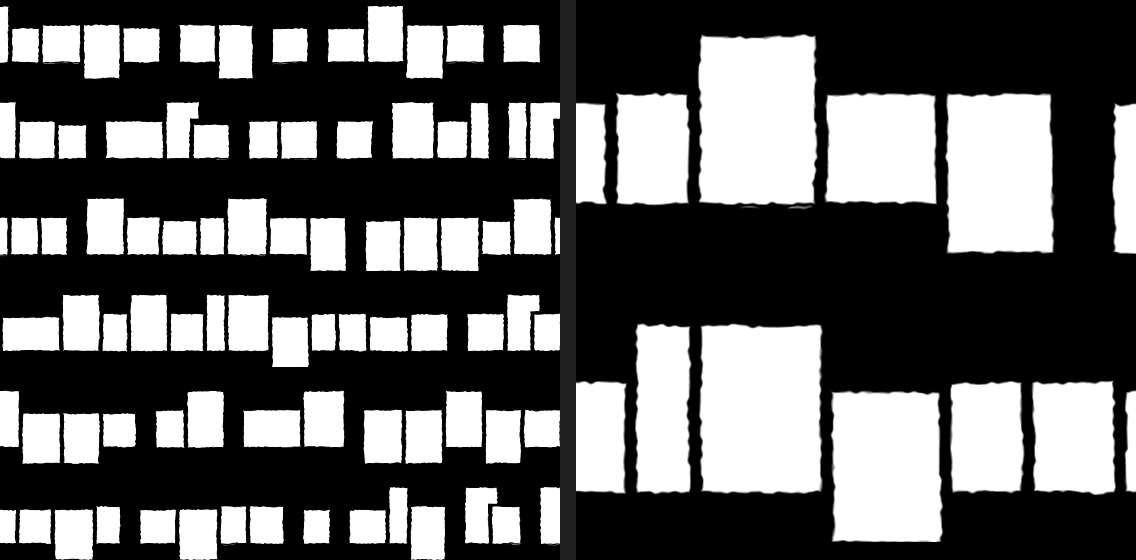
Left, the full canvas; right, a detail of the centre.
Write a WebGL 1 fragment shader that draws this pattern.

```glsl
precision highp float;
uniform vec2 u_resolution;

float hash(vec2 p) {
  vec3 q = fract(p.xyx * 0.1031);
  q += dot(q, q.yzx + 33.33);
  return fract((q.x + q.y) * q.z);
}

float noise(vec2 p) {
  vec2 i = floor(p), f = fract(p);
  f = f * f * (3.0 - 2.0 * f);
  return mix(mix(hash(i), hash(i + vec2(1.0, 0.0)), f.x),
             mix(hash(i + vec2(0.0, 1.0)), hash(i + 1.0), f.x), f.y);
}

// Signed distance to the rectangle between two corners
float rectangle(vec2 p, vec2 low, vec2 high) {
  vec2 d = abs(p - 0.5 * (low + high)) - 0.5 * (high - low);
  return max(d.x, d.y);
}

// Slow wobble plus fine fraying of the edges
vec2 roughen(vec2 p) {
  vec2 slow = vec2(noise(p * 45.0), noise(p * 45.0 + 71.0)) - 0.5;
  vec2 fine = vec2(noise(p * 260.0 + 19.0), noise(p * 260.0 + 137.0)) - 0.5;
  return p + 0.0022 * slow + 0.0018 * fine;
}

void main() {
  vec2 uv = gl_FragCoord.xy / u_resolution;
  float row = floor(uv.y / 0.1719);
  vec2 p = roughen(uv);
  p.y -= row * 0.1719;

  float soft = max(0.0009, 0.6 / u_resolution.y);
  float ink = 0.0;
  float left = -0.06 * hash(vec2(row, 91.0));
  bool hooked = false;

  // Lay the blocks of the row from left to right
  for (int i = 0; i < 28; i++) {
    if (left > 1.0) break;
    vec2 id = vec2(float(i) + 3.0, row * 7.0 + 5.0);
    float kind = hooked ? 0.0 : hash(id);
    float size = hash(id + 40.0);
    float variant = hash(id + 80.0);
    hooked = false;

    // Low block, sometimes extra wide
    float bottom = 0.030;
    float top = variant < 0.4 ? 0.089 : 0.095;
    float width = size > 0.9 ? 0.1 : mix(0.040, 0.070, size);

    if (kind > 0.83) {
      // Block hanging below the baseline
      bottom = 0.001;
      width = mix(0.059, 0.068, size);
    } else if (kind > 0.56) {
      // Tall block: narrow, hooked or wide
      top = 0.129;
      hooked = variant > 0.84;
      width = hooked ? 0.041 : (variant < 0.22 ? 0.031 : mix(0.060, 0.073, size));
    }

    float right = left + width;
    float d = rectangle(p, vec2(left, bottom), vec2(right, top));
    if (hooked) d = min(d, rectangle(p, vec2(left, 0.101), vec2(right + 0.016, top)));
    ink = max(ink, 1.0 - smoothstep(-soft, soft, d));

    // Dry streak under a few blocks
    if (hash(id + 120.0) > 0.86) {
      float streak = rectangle(p, vec2(left + 0.002, bottom - 0.003), vec2(right - 0.002, bottom - 0.002));
      float grain = smoothstep(0.35, 0.8, noise(vec2(uv.x * 110.0, row * 13.0)));
      ink = max(ink, 0.6 * grain * (1.0 - smoothstep(-soft, soft, streak)));
    }

    // Occasional wide break after a block
    left = right + (hash(id + 160.0) < 0.15 ? 0.037 : 0.0075);
  }

  gl_FragColor = vec4(vec3(ink), 1.0);
}
```
